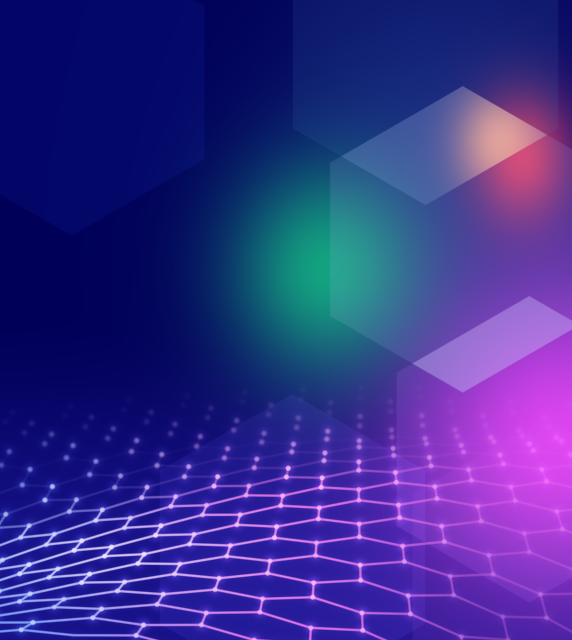
Give the GLSL for this background, as a Shadertoy shader.

```glsl
// Draws translucent hexagons and colour glows above a wavy perspective honeycomb of light.

const float HEX_APOTHEM = 0.2073;
const vec3 NIGHT = vec3(0.0, 0.0, 0.345);
const vec3 INDIGO = vec3(0.085, 0.065, 0.53);
const vec3 AZURE = vec3(0.09, 0.23, 0.55);
const vec3 GREEN = vec3(0.07, 0.64, 0.50);
const vec3 VIOLET = vec3(0.48, 0.19, 0.74);
const vec3 MAGENTA = vec3(0.91, 0.24, 0.94);
const vec3 CORAL = vec3(0.98, 0.25, 0.38);
const vec3 PEACH = vec3(0.96, 0.72, 0.62);

float hash(vec2 cell) {
    vec3 h = fract(vec3(cell.xyx) * 0.1031);
    h += dot(h, h.yzx + 33.33);
    return fract((h.x + h.y) * h.z);
}

// Elliptical Gaussian falloff
float glow(vec2 p, vec2 center, vec2 size) {
    vec2 d = (p - center) / size;
    return exp(-dot(d, d));
}

// Coverage of a hexagon standing on its point
float hexagon(vec2 p, vec2 center, float aa) {
    vec2 q = abs(p - center);
    float d = max(q.x, dot(q, vec2(0.5, 0.866))) - HEX_APOTHEM;
    return 1.0 - smoothstep(-aa, aa, d);
}

float segmentDistance(vec2 p, vec2 a, vec2 b) {
    vec2 ab = b - a;
    return length(p - a - ab * clamp(dot(p - a, ab) / dot(ab, ab), 0.0, 1.0));
}

float stroke(float d, float width, float aa) {
    return 1.0 - smoothstep(width - aa, width + aa, d);
}

// Perspective of the mesh: x centre and column spacing of a row
vec2 rowFrame(float row) {
    return vec2(0.5026 - 0.0022 * row, 0.1159 / (1.0 - 0.038 * row));
}

// Maps a lattice place to the canvas; rows grow towards the viewer
vec2 meshPoint(float row, float column) {
    vec2 frame = rowFrame(row);
    float r = max(row, -4.0);
    float y = 0.2461 - 0.0221 * row - 0.00098 * r * r;
    y += (0.0104 - 0.0006 * r - 0.00064 * r * r) * column;
    y -= (0.0022 + 0.00052 * r + 0.00004 * r * r) * column * column;
    return vec2(frame.x + frame.y * column, y);
}

// Returns line, node and halo strength
vec3 honeycomb(vec2 p, float aa) {
    vec3 light = vec3(0.0);
    for (int i = -9; i <= 9; i++) {
        float row = float(i);
        vec2 frame = rowFrame(row);
        float stagger = 0.5 * mod(row, 2.0);
        float first = floor((p.x - frame.x) / frame.y - stagger) + stagger;
        float lineFade = 0.12 * smoothstep(-5.0, -2.0, row) + 0.88 * smoothstep(-2.5, 0.5, row);
        float nodeFade = smoothstep(-9.5, -1.0, row);
        float softness = mix(0.0035, aa, smoothstep(-6.0, 0.0, row));
        for (int j = 0; j < 2; j++) {
            float column = first + float(j);
            vec2 head = meshPoint(row - 0.333, column);
            vec2 foot = meshPoint(row + 0.333, column);
            vec2 left = meshPoint(row + 0.667, column - 0.5);
            vec2 right = meshPoint(row + 0.667, column + 0.5);
            float edge = min(segmentDistance(p, head, foot),
                min(segmentDistance(p, foot, left), segmentDistance(p, foot, right)));
            float node = min(length(p - head), length(p - foot));
            float spark = nodeFade * nodeFade * mix(0.65, 1.0, hash(vec2(row, column * 2.0) + 40.0));
            light.x = max(light.x, lineFade * stroke(edge, 0.0018, aa));
            light.y = max(light.y, spark * stroke(node, 0.0038, softness));
            light.z += spark * exp(-node * node / 0.00008) + 0.2 * lineFade * exp(-edge / 0.005);
        }
    }
    return light;
}

void mainImage(out vec4 fragColor, in vec2 fragCoord) {
    vec2 p = fragCoord / iResolution.y;
    float aa = 0.9 / iResolution.y;

    // Night gradient and large glows
    vec3 color = mix(INDIGO, NIGHT, smoothstep(0.12, 0.52, p.y));
    color = mix(color, AZURE, 0.5 * glow(p, vec2(0.69, 0.76), vec2(0.25, 0.29)));
    color = mix(color, VIOLET, 0.85 * glow(p, vec2(0.95, 0.36), vec2(0.36)));
    color = mix(color, GREEN, glow(p, vec2(0.514, 0.577), vec2(0.15, 0.165)));
    color = mix(color, MAGENTA, 0.95 * glow(p, vec2(0.88, 0.31), vec2(0.20, 0.19)));
    color = mix(color, CORAL, 0.85 * glow(p, vec2(0.815, 0.755), vec2(0.075, 0.10)));

    // Glass hexagons
    float top = hexagon(p, vec2(0.665, 0.919), aa);
    float middle = hexagon(p, vec2(0.723, 0.626), aa);
    float lower = hexagon(p, vec2(0.827, 0.298), aa);
    color = mix(color, vec3(0.25, 0.48, 0.72), 0.13 * top);
    color = mix(color, vec3(0.65, 0.70, 0.95), 0.15 * middle);
    color = mix(color, vec3(0.75, 0.45, 1.0), 0.15 * lower);
    color = mix(color, vec3(0.70, 0.80, 0.95), 0.12 * top * middle);
    color = mix(color, vec3(0.80, 0.78, 0.98), 0.32 * middle * lower);
    color = mix(color, PEACH, 0.75 * top * middle * glow(p, vec2(0.78, 0.78), vec2(0.065, 0.08)));
    color += vec3(0.01, 0.025, 0.06) * hexagon(p, vec2(0.112, 0.871), aa);
    color += vec3(0.035, 0.03, 0.06) * hexagon(p, vec2(0.457, 0.145), aa);
    color = mix(color, vec3(0.85, 0.40, 0.95), 0.08 * hexagon(p, vec2(0.852, 0.109), aa));

    // Luminous mesh, blue at the left and pink at the right
    vec3 light = honeycomb(p, aa);
    vec3 tint = mix(vec3(0.48, 0.65, 1.0), vec3(0.95, 0.48, 0.92), smoothstep(0.0, 0.42, p.x));
    vec3 lineTint = mix(tint, vec3(0.97, 0.92, 1.0), 0.8 * glow(p, vec2(0.17, 0.13), vec2(0.24, 0.08)));
    float sideFade = 1.0 - 0.72 * smoothstep(0.48, 0.82, p.x);
    color += tint * light.z * 0.22 * sideFade;
    color = mix(color, lineTint, 0.88 * light.x * sideFade);
    color = mix(color, mix(lineTint, vec3(1.0), 0.5), 0.9 * light.y * sideFade);

    fragColor = vec4(clamp(color, 0.0, 1.0), 1.0);
}
```
